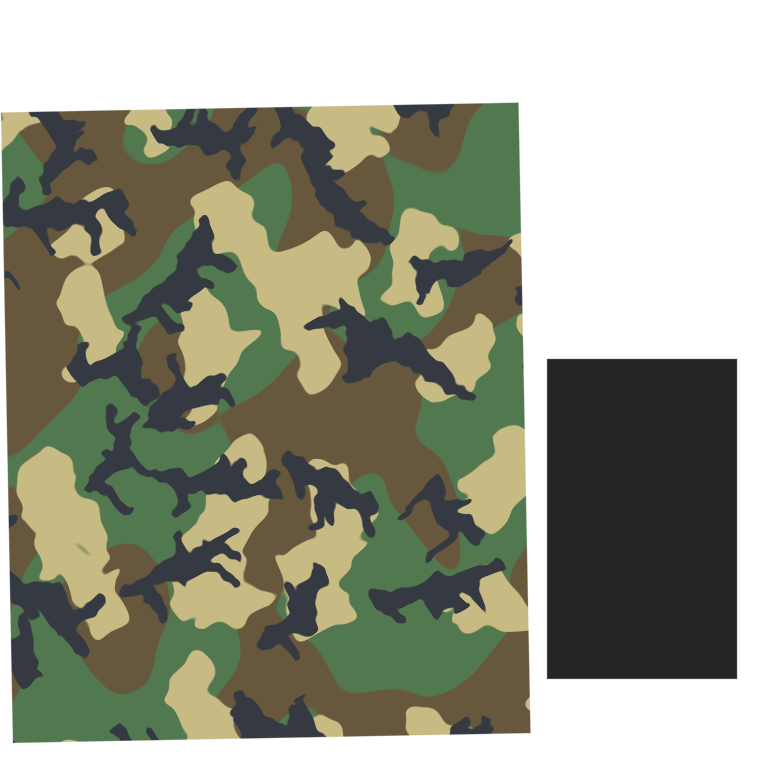
Reproduce this pattern procedurally as a three.js fragment shader.

```glsl
// Draws a slightly tilted woodland camouflage sheet beside a plain dark panel on white.
varying vec2 vUv;

// Colours
const vec3 PAPER = vec3(1.0);
const vec3 CHARCOAL = vec3(0.145);
const vec3 GREEN = vec3(0.32, 0.47, 0.31);
const vec3 BROWN = vec3(0.40, 0.34, 0.24);
const vec3 TAN = vec3(0.78, 0.73, 0.51);
const vec3 NAVY = vec3(0.207, 0.228, 0.257);

// Layout, in canvas units
const vec2 SHEET_CENTER = vec2(0.346, 0.4495);
const vec2 SHEET_HALF = vec2(0.337, 0.4105);
const float SHEET_TILT = 0.019;
const vec2 PANEL_CENTER = vec2(0.836, 0.3243);
const vec2 PANEL_HALF = vec2(0.1237, 0.2083);
const float EDGE = 0.0011;

// Branching shapes: cell size, half length, radius, joint softness
const vec4 TAN_SHAPE = vec4(0.170, 0.058, 0.029, 0.018);
const vec4 NAVY_SHAPE = vec4(0.160, 0.066, 0.015, 0.009);
// Mean angle and angular spread of the branches
const vec2 TAN_LEAN = vec2(-0.85, 2.6);
const vec2 NAVY_LEAN = vec2(-0.15, 2.2);
// Outline wobble: amplitude and frequency
const vec2 GROUND_WOBBLE = vec2(0.018, 15.0);
const vec2 TAN_WOBBLE = vec2(0.008, 40.0);
const vec2 NAVY_WOBBLE = vec2(0.0042, 88.0);
const float BROWN_LEVEL = 0.0;

vec4 hash4(vec2 p) {
  vec4 n = vec4(dot(p, vec2(127.1, 311.7)), dot(p, vec2(269.5, 183.3)),
                dot(p, vec2(419.2, 371.9)), dot(p, vec2(97.3, 157.1)));
  return fract(sin(n) * 43758.55);
}

vec2 heading(float a) { return vec2(cos(a), sin(a)); }

float boxDistance(vec2 p, vec2 halfSize) {
  vec2 q = abs(p) - halfSize;
  return length(max(q, 0.0)) + min(max(q.x, q.y), 0.0);
}

// Rounded stroke whose radius runs from ra at a to rb at b
float taperedStroke(vec2 p, vec2 a, vec2 b, float ra, float rb) {
  vec2 ab = b - a;
  float t = clamp(dot(p - a, ab) / dot(ab, ab), 0.0, 1.0);
  return length(p - a - ab * t) - mix(ra, rb, t);
}

float smoothUnion(float a, float b, float k) {
  float h = max(k - abs(a - b), 0.0) / k;
  return min(a, b) - h * h * k * 0.25;
}

// Layered sine warp for organic outlines
vec2 wobble(vec2 p, vec2 w) {
  for (int i = 0; i < 3; i++) {
    p += w.x * sin(w.y * (p.yx + 0.6 * vec2(p.x, -p.y)) + float(i) * vec2(1.3, 4.1));
    w *= vec2(0.5, 1.9);
  }
  return p;
}

// Layered sines: large patches, taller than wide
float groundField(vec2 p) {
  p = wobble(p, GROUND_WOBBLE) * vec2(1.0, 0.75);
  float sum = 0.0;
  for (int i = 0; i < 6; i++) {
    float n = float(i);
    sum += sin(dot(p, heading(n * 2.4 - 0.4)) * (17.0 + 4.5 * n) + n * n * 1.7 + 0.8);
  }
  return sum * 0.5;
}

// Cellular scatter of bent spines, each with side limbs
float branches(vec2 p, vec4 shape, vec2 lean, float seed) {
  vec2 home = floor(p / shape.x);
  float d = 1.0;
  for (int j = -1; j <= 1; j++) for (int i = -1; i <= 1; i++) {
    vec2 id = home + vec2(float(i), float(j));
    vec4 h = hash4(id + seed);
    vec4 g = hash4(id + seed + 31.7);
    vec2 mid = (id + 0.15 + 0.7 * h.xy) * shape.x;
    float angle = lean.x + (h.z - 0.5) * lean.y;
    float reach = shape.y * mix(0.7, 1.3, h.w);
    float radius = shape.z * mix(0.8, 1.2, g.x);
    vec2 back = -heading(angle) * reach;
    vec2 front = heading(angle + (g.y - 0.5) * 2.0) * reach;
    d = smoothUnion(d, taperedStroke(p, mid, mid + back, radius, radius * 0.5), shape.w);
    d = smoothUnion(d, taperedStroke(p, mid, mid + front, radius, radius * 0.55), shape.w);
    for (int k = 0; k < 4; k++) {
      vec4 r = hash4(id + seed + 7.3 * float(k + 1));
      float s = (float(k) + r.x) * 0.45 - 0.9;
      vec2 root = mid + (s < 0.0 ? back : front) * abs(s);
      float side = r.w < 0.5 ? -1.0 : 1.0;
      vec2 limb = heading(angle + side * (0.6 + 0.9 * r.y)) * shape.y * mix(0.4, 0.9, r.z);
      d = smoothUnion(d, taperedStroke(p, root, root + limb, radius * 0.65, radius * 0.4), shape.w);
    }
  }
  return d;
}

float cover(float d) { return 1.0 - smoothstep(-EDGE, EDGE, d); }

void main() {
  // Sheet coordinates, turned back by the tilt
  vec2 axis = heading(SHEET_TILT);
  vec2 q = vUv - SHEET_CENTER;
  q = vec2(dot(q, axis), dot(q, vec2(-axis.y, axis.x)));

  // Camouflage layers from the ground up
  vec3 camo = mix(GREEN, BROWN, smoothstep(-0.035, 0.035, groundField(q) - BROWN_LEVEL));
  camo = mix(camo, TAN, cover(branches(wobble(q, TAN_WOBBLE), TAN_SHAPE, TAN_LEAN, 3.0)));
  camo = mix(camo, NAVY, cover(branches(wobble(q, NAVY_WOBBLE), NAVY_SHAPE, NAVY_LEAN, 58.0)));

  // Sheet and panel on the paper
  vec3 color = mix(PAPER, camo, cover(boxDistance(q, SHEET_HALF)));
  color = mix(color, CHARCOAL, cover(boxDistance(vUv - PANEL_CENTER, PANEL_HALF)));
  gl_FragColor = vec4(color, 1.0);
}
```
